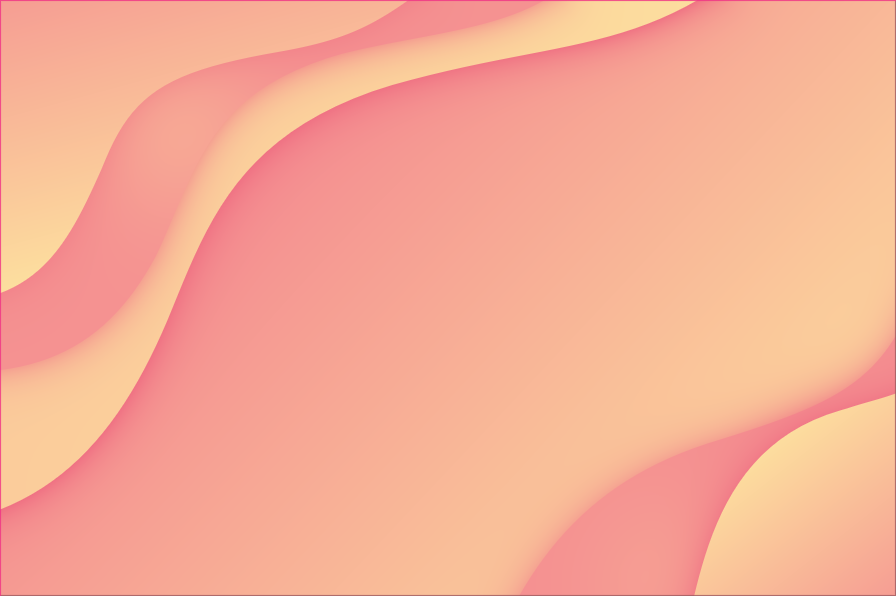
A Shadertoy shader for this background:

```glsl
// Draws layered wavy paper sheets in pink, peach and yellow with soft shadows.

// Palette
const vec3 PINK = vec3(0.957, 0.55, 0.565);
const vec3 YELLOW = vec3(0.99, 0.87, 0.62);
const vec3 DEEP_ROSE = vec3(0.935, 0.42, 0.505);
const vec3 SOFT_ROSE = vec3(0.955, 0.60, 0.56);
const vec3 MAGENTA = vec3(0.94, 0.20, 0.52);
const vec3 BROWN = vec3(0.62, 0.36, 0.38);

// Layout: the canvas is 1.5 wide and 1 high
const vec2 CANVAS = vec2(1.5, 1.0);
const float FRAME_WIDTH = 0.003;
const float CURVE_OVERSHOOT = 0.05;
const int CURVE_STEPS = 66;
const float ABOVE = 1.0;
const float BELOW = -1.0;

// Sheet edges: three joined cubic Bezier arcs each
const vec2 CORNER_EDGE[10] = vec2[10](
    vec2(0.0, 0.508), vec2(0.088, 0.541), vec2(0.127, 0.619),
    vec2(0.172, 0.721), vec2(0.219, 0.84), vec2(0.273, 0.879),
    vec2(0.461, 0.912), vec2(0.566, 0.93), vec2(0.615, 0.951), vec2(0.684, 1.0));
const vec2 PINK_BAND_EDGE[10] = vec2[10](
    vec2(0.0, 0.379), vec2(0.127, 0.395), vec2(0.205, 0.463),
    vec2(0.264, 0.576), vec2(0.332, 0.727), vec2(0.352, 0.844),
    vec2(0.566, 0.908), vec2(0.693, 0.941), vec2(0.82, 0.947), vec2(0.912, 1.0));
const vec2 YELLOW_BAND_EDGE[10] = vec2[10](
    vec2(0.0, 0.145), vec2(0.137, 0.199), vec2(0.219, 0.316),
    vec2(0.283, 0.469), vec2(0.348, 0.629), vec2(0.4, 0.775),
    vec2(0.645, 0.854), vec2(0.879, 0.922), vec2(1.016, 0.912), vec2(1.168, 1.0));
const vec2 LOWER_PINK_EDGE[10] = vec2[10](
    vec2(0.869, 0.0), vec2(0.938, 0.121), vec2(1.035, 0.209),
    vec2(1.191, 0.258), vec2(1.367, 0.312), vec2(1.445, 0.346),
    vec2(1.5, 0.437), vec2(1.533, 0.502), vec2(1.562, 0.551), vec2(1.582, 0.609));
const vec2 LOWER_PEACH_EDGE[10] = vec2[10](
    vec2(1.162, 0.0), vec2(1.191, 0.121), vec2(1.24, 0.268),
    vec2(1.416, 0.314), vec2(1.445, 0.324), vec2(1.473, 0.33),
    vec2(1.5, 0.34), vec2(1.523, 0.35), vec2(1.553, 0.365), vec2(1.582, 0.379));

vec3 ramp(float t) {
    return mix(PINK, YELLOW, clamp(t, 0.0, 1.0));
}

float glow(vec2 p, vec2 center, float radius) {
    vec2 q = (p - center) / radius;
    return exp(-dot(q, q));
}

// Point on the chain of arcs; u runs from 0 to 3
vec2 curvePoint(vec2 c[10], float u) {
    float arc = clamp(floor(u), 0.0, 2.0);
    float t = u - arc, s = 1.0 - t;
    int k = 3 * int(arc);
    return s * s * s * c[k] + 3.0 * s * s * t * c[k + 1]
         + 3.0 * s * t * t * c[k + 2] + t * t * t * c[k + 3];
}

// Signed distance to a sheet lying above or below its edge; negative inside
float sheetDistance(vec2 p, vec2 c[10], float side) {
    float nearest = 1e9;
    bool inside = false;
    vec2 a = curvePoint(c, -CURVE_OVERSHOOT);
    for (int i = 1; i <= CURVE_STEPS; i++) {
        float f = float(i) / float(CURVE_STEPS);
        vec2 b = curvePoint(c, mix(-CURVE_OVERSHOOT, 3.0 + CURVE_OVERSHOOT, f));
        vec2 ab = b - a, ap = p - a;
        vec2 offset = ap - ab * clamp(dot(ap, ab) / dot(ab, ab), 0.0, 1.0);
        nearest = min(nearest, dot(offset, offset));
        if ((a.x <= p.x) != (b.x <= p.x)
            && side * (ap.y - ab.y * ap.x / ab.x) > 0.0) inside = !inside;
        a = b;
    }
    return sqrt(nearest) * (inside ? -1.0 : 1.0);
}

// Cast a shadow of given strength and width, then lay the sheet over it
void addSheet(inout vec3 color, float d, vec3 fill, vec3 shadow, float strength, float width) {
    color = mix(color, shadow, strength * exp(-max(d, 0.0) / width));
    color = mix(color, fill, clamp(0.5 - d * iResolution.y, 0.0, 1.0));
}

void mainImage(out vec4 fragColor, in vec2 fragCoord) {
    vec2 p = fragCoord / iResolution.xy * CANVAS;

    // Diagonal base
    vec3 color = ramp(0.166 + 0.66 * p.x - 0.62 * p.y);

    // Lower right sheets
    addSheet(color, sheetDistance(p, LOWER_PINK_EDGE, BELOW),
             ramp(0.04 + 0.2 * glow(p, vec2(1.13, 0.02), 0.16)), SOFT_ROSE, 0.8, 0.03);
    addSheet(color, sheetDistance(p, LOWER_PEACH_EDGE, BELOW),
             ramp(0.2 + 1.5 * (CANVAS.x - p.x) + 1.9 * p.y), DEEP_ROSE, 0.6, 0.03);

    // Upper left sheets
    addSheet(color, sheetDistance(p, YELLOW_BAND_EDGE, ABOVE),
             ramp(0.78 + 0.18 * p.x), DEEP_ROSE, 0.85, 0.028);
    addSheet(color, sheetDistance(p, PINK_BAND_EDGE, ABOVE),
             ramp(0.07 + 0.28 * glow(p, vec2(0.29, 0.79), 0.16)), SOFT_ROSE, 0.85, 0.028);
    addSheet(color, sheetDistance(p, CORNER_EDGE, ABOVE),
             ramp(0.2 + 0.45 * p.x + 1.65 * (1.0 - p.y)), DEEP_ROSE, 0.35, 0.03);

    // Hairline frame
    float topLeft = min(p.x, CANVAS.y - p.y);
    float bottomRight = min(CANVAS.x - p.x, p.y);
    color = mix(color, BROWN, 1.0 - smoothstep(0.0, FRAME_WIDTH, bottomRight));
    color = mix(color, MAGENTA, 1.0 - smoothstep(0.0, FRAME_WIDTH, topLeft));

    fragColor = vec4(color, 1.0);
}
```
